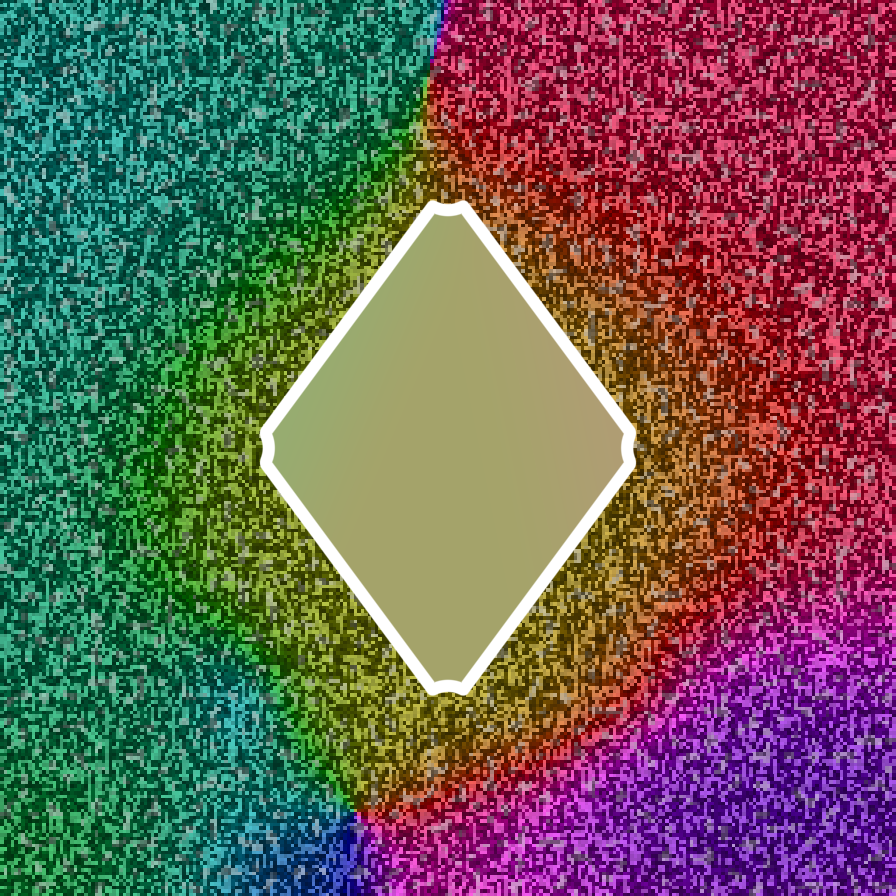
Write a three.js fragment shader that draws this background.

```glsl
// A notched, white-rimmed diamond over rainbow grain that swirls around two points.
varying vec2 vUv;

#define GRID 256.0         // grain cells across the canvas
#define LIGHT_SHARE 0.41   // share of light grain
#define PATCH_SCALE 0.24   // frequency of pale patches, per cell
#define WARP 0.012         // wobble of the colour borders
#define DIAMOND_SIZE 0.174 // distance from centre to each side
#define NOTCH_RADIUS 0.036
#define RIM_HALF 0.0068
#define EDGE 0.001

const float TAU = 6.28318;
const vec2 SIDE_NORMAL = vec2(0.804, 0.594);
const vec2 NOTCH_CENTER = vec2(0.236, 0.3015); // on the level and upright axes
const vec3 RIM_WHITE = vec3(1.0);
const vec3 SAGE = vec3(0.59, 0.675, 0.44);
const vec3 OLIVE = vec3(0.645, 0.64, 0.415);
const vec3 ROSE_TAN = vec3(0.69, 0.615, 0.455);

float hash(vec2 p) {
  vec3 q = fract(vec3(p.xyx) * 0.1031);
  q += dot(q, q.yzx + 33.33);
  return fract((q.x + q.y) * q.z);
}

float cornerSlope(vec2 corner, vec2 offset) {
  float a = TAU * hash(corner);
  return dot(vec2(cos(a), sin(a)), offset);
}

float gradientNoise(vec2 p) {
  vec2 i = floor(p), f = fract(p);
  vec2 u = f * f * f * (f * (f * 6.0 - 15.0) + 10.0);
  vec2 e = vec2(1.0, 0.0);
  float low = mix(cornerSlope(i, f), cornerSlope(i + e, f - e), u.x);
  float high = mix(cornerSlope(i + e.yx, f - e.yx), cornerSlope(i + 1.0, f - 1.0), u.x);
  return mix(low, high, u.y);
}

float bump(vec2 p, vec2 center, vec2 size) {
  vec2 q = (p - center) / size;
  return exp(-0.5 * dot(q, q));
}

vec3 hueColor(float h) {
  return clamp(abs(mod(h * 6.0 + vec3(0.0, 4.0, 2.0), 6.0) - 3.0) - 1.0, 0.0, 1.0);
}

// Hue is the angle of a two-part field; it winds around the field's zeros.
float fieldHue(vec2 p) {
  p += WARP * vec2(gradientNoise(p * 9.0), gradientNoise(p * 9.0 + 40.0));
  float divide = 0.40 + 0.095 * p.y - 0.163 * exp(-0.5 * pow((p.y - 0.479) / 0.165, 2.0));
  float across = p.x - divide;
  float warmth = 1.12 * bump(p, vec2(0.553, 0.455), vec2(0.182, 0.143)) - 0.004;
  warmth += 0.30 * bump(p, vec2(0.62, 0.22), vec2(0.13, 0.07));     // lower orange edge
  warmth -= 1.60 * bump(p, vec2(0.964, 0.10), vec2(0.19, 0.125));   // violet corner
  warmth -= 0.13 * bump(p, vec2(0.28, 0.24), vec2(0.06));           // teal inlet
  warmth -= 0.10 * bump(p, vec2(0.30, 0.0), vec2(0.075));           // blue foot
  warmth += 0.17 * bump(p, vec2(0.0, 0.04), vec2(0.10));            // green corner
  warmth -= 0.11 * bump(p, vec2(0.0, 0.87), vec2(0.15, 0.18));      // cyan side
  return fract(0.95 + atan(warmth, across) / TAU);
}

// Single cells mixed with short upright and level streaks.
float grain(vec2 cell) {
  vec2 upright = floor(cell / vec2(1.0, 3.0)), level = floor(cell / vec2(2.0, 1.0));
  if (hash(upright + 71.0) < 0.3) return hash(upright + 17.0);
  if (hash(level + 37.0) < 0.3) return hash(level + 53.0);
  return hash(cell + 13.0);
}

vec3 grainColor(vec2 p) {
  vec2 cell = floor(p * GRID);
  float hue = fieldHue((cell + 0.5) / GRID);
  vec3 pure = hueColor(hue);
  float value = grain(cell);
  float shade = hash(cell + 131.0);
  float redness = 0.5 + 0.5 * cos(TAU * (hue - 0.9));
  float yellowness = min(pure.r, pure.g);
  vec3 dark = pure * mix(0.29, 0.46, redness) * (1.0 - 0.2 * yellowness) * mix(0.65, 1.35, shade);
  vec3 light = mix(pure, vec3(1.0), 0.36) * mix(0.72, 0.92, redness) * mix(0.8, 1.08, shade);
  light *= 1.0 - 0.12 * yellowness;
  vec3 color = mix(dark, light, step(1.0 - LIGHT_SHARE, value));
  // Pale patches
  float cloud = gradientNoise(cell * PATCH_SCALE) + 0.22 * (value - 0.5);
  vec3 pale = vec3(mix(0.3, 0.8, value));
  return mix(color, pale, 0.55 * smoothstep(0.2, 0.36, cloud));
}

// Signed distance to a diamond with a shallow round bite at each tip.
float diamondDistance(vec2 p) {
  p = abs(p);
  float body = dot(p, SIDE_NORMAL) - DIAMOND_SIZE;
  float nearest = min(length(p - vec2(NOTCH_CENTER.x, 0.0)), length(p - vec2(0.0, NOTCH_CENTER.y)));
  vec2 d = vec2(body, NOTCH_RADIUS - nearest);
  return length(max(d, 0.0)) + min(max(d.x, d.y), 0.0);
}

vec3 panelColor(vec2 p) {
  float fromLeft = p.x - 0.42 * (p.y - 0.5);
  float fromRight = p.x + 0.2 * (p.y - 0.5);
  vec3 color = mix(SAGE, OLIVE, smoothstep(0.29, 0.45, fromLeft));
  return mix(color, ROSE_TAN, smoothstep(0.53, 0.72, fromRight));
}

void main() {
  float d = diamondDistance(vUv - 0.5);
  vec3 color = mix(panelColor(vUv), grainColor(vUv), smoothstep(-EDGE, EDGE, d));
  float rim = 1.0 - smoothstep(-EDGE, EDGE, abs(d) - RIM_HALF);
  gl_FragColor = vec4(mix(color, RIM_WHITE, rim), 1.0);
}
```
